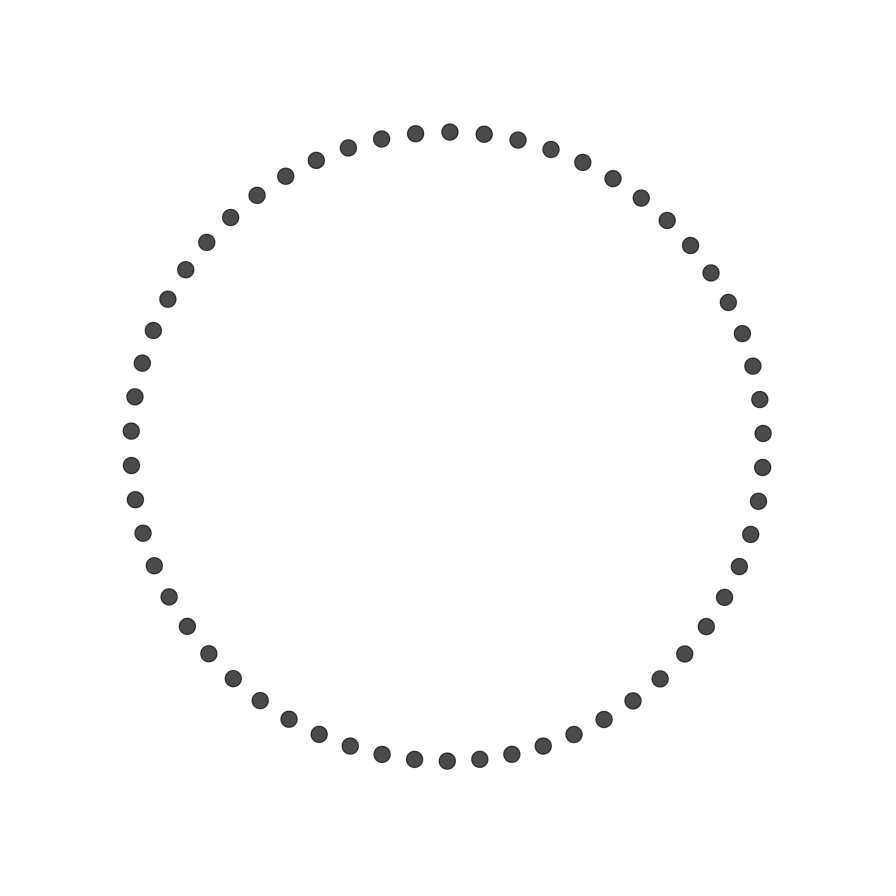
A WebGL 1 fragment shader for this pattern:

```glsl
precision highp float;
// Draws a slightly uneven ring of small charcoal dots on white.

uniform vec2 u_resolution;

const float DOT_COUNT = 58.0;
const float TAU = 6.2831853;
const vec2 RING_CENTER = vec2(0.5009, 0.5009);
const float RING_RADIUS = 0.352;
const float DOT_RADIUS = 0.0096;
const float RIM_WIDTH = 0.0013;
const vec3 PAPER = vec3(1.0);
const vec3 CHARCOAL = vec3(0.29, 0.29, 0.295);
const vec3 RIM = vec3(0.14, 0.14, 0.145);

float bump(float x, float middle, float width) {
  float t = (x - middle) / width;
  return exp(-t * t);
}

// Small shift along the ring, in radians; angles run clockwise from the top.
float angleDrift(float a) {
  return 0.0035 + 0.007 * sin(a)
       + 0.0165 * bump(a, 2.64, 0.38)
       - 0.0105 * bump(a, 3.67, 0.38);
}

// Gentle wobble of the ring radius.
float ringRadius(float a) {
  return RING_RADIUS + 0.002 * cos(a - 5.06) + 0.001 * cos(2.0 * (a - 1.48));
}

vec2 dotCenter(float index) {
  float a = index * TAU / DOT_COUNT;
  float drifted = a + angleDrift(a);
  return RING_CENTER + ringRadius(a) * vec2(sin(drifted), cos(drifted));
}

// Coverage of a shape from its signed distance.
float coverage(float dist, float pixel) {
  return 1.0 - smoothstep(-0.75 * pixel, 0.75 * pixel, dist);
}

void main() {
  float size = min(u_resolution.x, u_resolution.y);
  vec2 p = (gl_FragCoord.xy - 0.5 * u_resolution) / size + 0.5;
  float pixel = 1.0 / size;

  // Distance to the closest dot.
  float nearest = 1.0;
  for (int i = 0; i < 58; i++) {
    nearest = min(nearest, distance(p, dotCenter(float(i))));
  }
  float dist = nearest - DOT_RADIUS;

  // Dark rim around a softer fill.
  vec3 ink = mix(RIM, CHARCOAL, coverage(dist + RIM_WIDTH, pixel));
  gl_FragColor = vec4(mix(PAPER, ink, coverage(dist, pixel)), 1.0);
}
```
